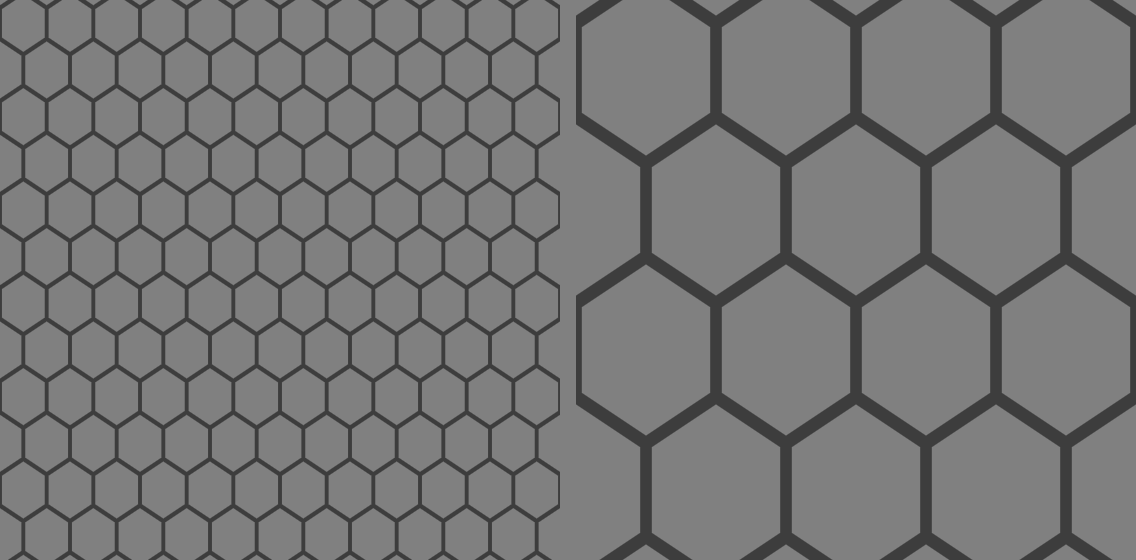
Left: the whole. Right: its middle third, enlarged.
This pattern is drawn by a WebGL 2 fragment shader. Its source:

```glsl
#version 300 es
precision highp float;
// Seamless grid of flat grey hexagons, slightly tall, parted by dark joints.

#define COLUMNS 12.0
#define ROW_PAIRS 6.0
#define JOINT_WIDTH 0.083
#define TILE_COLOR vec3(0.50)
#define JOINT_COLOR vec3(0.24)

uniform vec2 u_resolution;
out vec4 fragColor;

// One cell is 1 wide with a row pitch of 1; two staggered rows form a period.
const vec2 PERIOD = vec2(1.0, 2.0);

// Hexagonal distance from the nearest lattice centre: 0.5 on the cell border.
float hexDistance(vec2 p, vec2 centre) {
    vec2 q = abs(mod(p - centre + 0.5 * PERIOD, PERIOD) - 0.5 * PERIOD);
    return max(q.x, 0.5 * q.x + 0.75 * q.y);
}

void main() {
    vec2 repeats = vec2(COLUMNS, ROW_PAIRS) * PERIOD;
    vec2 p = gl_FragCoord.xy / u_resolution * repeats;

    // Even and odd rows are two lattices, shifted by half a cell.
    float evenRows = hexDistance(p, vec2(0.0, 0.5));
    float oddRows = hexDistance(p, vec2(0.5, 1.5));
    float d = min(evenRows, oddRows);

    // Joint with an edge smoothed over one pixel.
    float pixel = max(repeats.x / u_resolution.x, repeats.y / u_resolution.y);
    float border = 0.5 - 0.5 * JOINT_WIDTH;
    float joint = clamp((d - border) / pixel + 0.5, 0.0, 1.0);

    fragColor = vec4(mix(TILE_COLOR, JOINT_COLOR, joint), 1.0);
}
```
